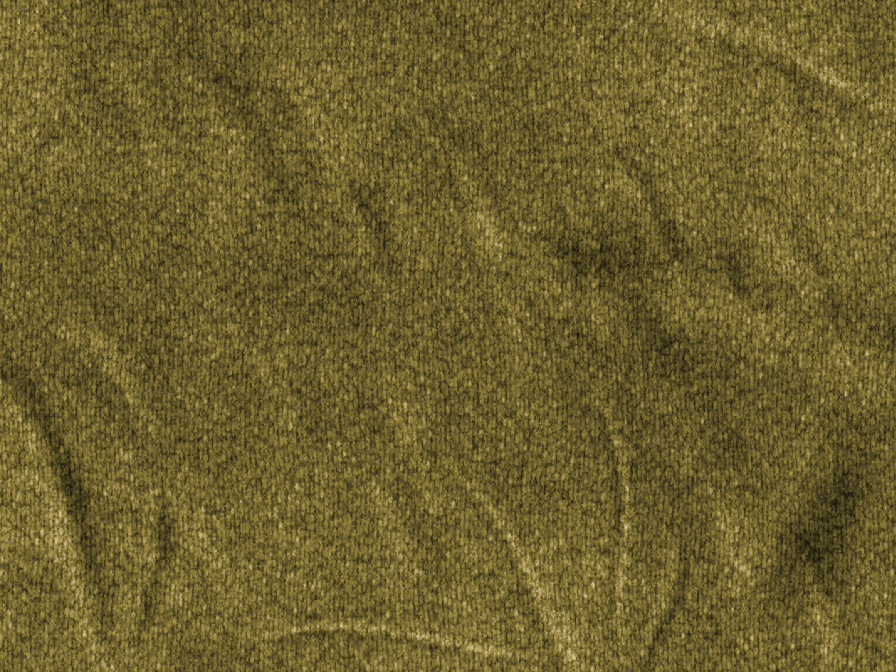
Give the GLSL for this texture, as a Shadertoy shader.

```glsl
// Olive knitted cloth with fine vertical stitches, soft diagonal folds and thin creases.

const vec3  OLIVE = vec3(1.0, 0.88, 0.407);        // colour per unit of brightness
const vec3  PALE_TINT = vec3(0.0, 0.015, 0.16);    // added in the highlights
const float MEAN_LEVEL = 0.432;
const vec2  STITCH_COUNT = vec2(144.0, 84.0);      // stitches per canvas height
const vec2  FIBRE_COUNT = vec2(400.0, 270.0);
const vec2  STITCH_JITTER = vec2(0.60, 1.0);       // small sideways, so columns show
const float STITCH_TONE = 0.12;
const float GAP_DEPTH = 0.12;
const float FIBRE_TONE = 0.20;
const float RIB_DEPTH = 0.030;
const float SHEEN = 0.14;
const float DRAPE_DEPTH = 0.029;
const float FOLD_DEPTH = 0.082;
const int   SMALL_FOLDS = 24;

vec2 hash2(vec2 p) {
    vec3 q = fract(vec3(p.xyx) * vec3(0.1031, 0.1030, 0.0973));
    q += dot(q, q.yzx + 33.33);
    return fract((q.xx + q.yz) * q.zy);
}

// Soft cellular noise: x = blended cell tone, y = distance to nearest centre
vec2 cells(vec2 p) {
    vec2 base = floor(p);
    float nearest = 9.0, sum = 0.0, weight = 0.0;
    for (int j = -1; j <= 1; j++)
    for (int i = -1; i <= 1; i++) {
        vec2 id = base + vec2(i, j);
        vec2 d = id + 0.5 + STITCH_JITTER * (hash2(id) - 0.5) - p;
        float d2 = dot(d, d);
        float w = exp(-22.0 * d2);
        sum += w * hash2(id + 71.0).x;
        weight += w;
        nearest = min(nearest, d2);
    }
    return vec2(sum / weight, sqrt(nearest));
}

// Broad uneven shading from layered, bent sines
float drape(vec2 p) {
    float sum = 0.0, amp = 1.0, freq = 5.0;
    for (int i = 0; i < 6; i++) {
        float k = float(i);
        float angle = 0.45 + 0.55 * sin(k * 2.3);
        vec2 dir = vec2(cos(angle), sin(angle));
        vec2 along = vec2(-dir.y, dir.x);
        float bend = 1.5 * sin(dot(p, along) * freq * 0.7 + k * 4.1);
        sum += amp * sin(dot(p, dir) * freq + bend + k * 1.9);
        amp *= 0.80;
        freq *= 1.65;
    }
    return sum;
}

// Tapered, slightly curved fold from a to b with a shadow on one flank
float fold(vec2 p, vec2 a, vec2 b, float width, float gain) {
    vec2 axis = b - a;
    float len = length(axis);
    axis /= len;
    float t = dot(p - a, axis) / len;
    float bow = 0.05 * len * sin(t * 5.0);
    float u = (dot(p - a, vec2(-axis.y, axis.x)) - bow) / width;
    float taper = smoothstep(-0.1, 0.3, t) * smoothstep(1.1, 0.7, t);
    return gain * taper * (exp(-u * u) - 0.55 * exp(-(u + 1.8) * (u + 1.8)));
}

float largeFolds(vec2 p) {
    float s = fold(p, vec2(-0.04, 0.52), vec2(0.23, -0.02), 0.017, -1.7);
    s += fold(p, vec2(0.24, 0.28), vec2(0.21, 0.00), 0.010, -1.4);
    s += fold(p, vec2(0.10, 0.52), vec2(0.26, 0.34), 0.018, 1.2);
    s += fold(p, vec2(0.98, 0.97), vec2(1.38, 0.84), 0.014, 1.3);
    s += fold(p, vec2(0.90, 0.79), vec2(1.04, 0.61), 0.014, -1.4);
    s += fold(p, vec2(0.80, 0.62), vec2(1.42, 0.51), 0.035, -0.9);
    s += fold(p, vec2(0.65, 0.81), vec2(0.76, 0.60), 0.016, 1.1);
    s += fold(p, vec2(0.49, 0.76), vec2(0.62, 0.56), 0.016, -1.0);
    s += fold(p, vec2(0.89, 0.42), vec2(0.95, 0.02), 0.007, 1.7);
    s += fold(p, vec2(0.64, 0.33), vec2(0.90, -0.02), 0.009, 1.4);
    s += fold(p, vec2(0.34, 0.04), vec2(0.84, 0.05), 0.007, 1.7);
    s += fold(p, vec2(1.02, 0.22), vec2(0.97, -0.02), 0.010, -1.4);
    s += fold(p, vec2(1.28, 0.38), vec2(1.16, 0.06), 0.045, -1.4);
    return s;
}

// Scattered short folds, mostly running down to the right
float smallFolds(vec2 p) {
    float s = 0.0;
    for (int i = 0; i < SMALL_FOLDS; i++) {
        vec2 seed = vec2(float(i) * 7.0 + 3.0, 19.0);
        vec2 start = hash2(seed) * vec2(1.25, 0.85) + vec2(0.0, 0.15);
        vec2 r = hash2(seed + 40.0);
        float angle = -1.25 + 0.6 * r.x;
        vec2 span = (0.14 + 0.20 * r.y) * vec2(cos(angle), sin(angle));
        float gain = hash2(seed + 90.0).x > 0.45 ? 0.75 : -0.75;
        s += fold(p, start, start + span, 0.011 + 0.018 * r.x, gain);
    }
    return s;
}

void mainImage(out vec4 fragColor, in vec2 fragCoord) {
    vec2 p = fragCoord / iResolution.y;

    // Lighting of the cloth surface
    float level = MEAN_LEVEL + DRAPE_DEPTH * drape(p);
    level += FOLD_DEPTH * (largeFolds(p) + smallFolds(p));

    // Stitches, narrow dark gaps and fibres
    vec2 q = p * STITCH_COUNT;
    q.x += 0.5 * sin(p.y * 17.0 + 2.0 * sin(p.x * 6.0));
    vec2 stitch = cells(q);
    float fibre = cells(p * FIBRE_COUNT).x;
    float gap = smoothstep(0.30, 0.72, stitch.y);
    float weave = STITCH_TONE * (stitch.x - 0.5) - GAP_DEPTH * (gap - 0.28);
    weave += FIBRE_TONE * (fibre - 0.5) - RIB_DEPTH * cos(6.2832 * q.x);
    weave += SHEEN * pow(stitch.x, 18.0) * smoothstep(0.5, 0.1, stitch.y);
    level += weave * (0.5 + 1.2 * level);

    level = clamp(level, 0.12, 0.85);
    vec3 colour = OLIVE * level + PALE_TINT * smoothstep(0.55, 0.75, level);
    fragColor = vec4(colour, 1.0);
}
```
